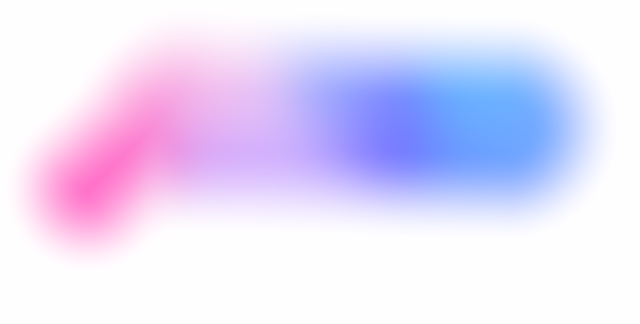
This background is drawn by a WebGL 1 fragment shader. Its source:

```glsl
precision highp float;
// A soft, blurred ribbon of colour on white: a slanted pink arm on the left
// flows through lavender into a broad blue body. Two capsules give the blurred
// coverage; a normalised blend of Gaussian colour stops gives the hue.

uniform vec2 u_resolution;

const float ASPECT = 1.97;            // layout width, in layout heights
const vec3 PAPER = vec3(1.0, 0.998, 1.0);

// Silhouette: end points, radii and blur
const vec2 ARM_LOW = vec2(0.27, 0.415);
const vec2 ARM_HIGH = vec2(0.577, 0.705);
const float ARM_RADIUS = 0.123;
const vec2 BODY_LEFT = vec2(0.59, 0.626);
const vec2 BODY_RIGHT = vec2(1.56, 0.605);
const float BODY_RADIUS = 0.213;
const float JOIN = 0.06;
const float BLUR = 0.148;

// Colour stops
const float STOP_SPREAD = 0.13;
const vec3 HOT_PINK = vec3(1.0, 0.42, 0.78);
const vec3 PINK = vec3(1.0, 0.48, 0.80);
const vec3 ROSE = vec3(0.98, 0.74, 0.90);
const vec3 BLUSH = vec3(0.95, 0.81, 0.97);
const vec3 LAVENDER = vec3(0.79, 0.64, 1.0);
const vec3 LILAC = vec3(0.81, 0.68, 1.0);
const vec3 PERIWINKLE = vec3(0.56, 0.67, 1.0);
const vec3 VIOLET = vec3(0.44, 0.43, 1.0);
const vec3 SKY = vec3(0.40, 0.73, 1.0);
const vec3 AZURE = vec3(0.42, 0.60, 1.0);
const vec3 CORNFLOWER = vec3(0.47, 0.66, 1.0);

// Violet tint on the fading rim of the blue side
const vec3 RIM = vec3(0.66, 0.60, 1.0);
const float RIM_AMOUNT = 0.4;

float capsule(vec2 p, vec2 a, vec2 b, float radius) {
  vec2 axis = b - a;
  float t = clamp(dot(p - a, axis) / dot(axis, axis), 0.0, 1.0);
  return length(p - a - axis * t) - radius;
}

float smoothMin(float a, float b, float k) {
  float h = max(k - abs(a - b), 0.0) / k;
  return min(a, b) - 0.25 * k * h * h;
}

// Colour in rgb, weight in a; sums of stops are divided by the weight
vec4 stop(vec2 p, vec2 centre, vec3 colour) {
  vec2 d = (p - centre) / STOP_SPREAD;
  return vec4(colour, 1.0) * exp(-0.5 * dot(d, d));
}

vec3 colourField(vec2 p) {
  vec4 sum = vec4(BLUSH, 1.0) * 1e-6;
  // Pink arm
  sum += stop(p, vec2(0.295, 0.449), HOT_PINK);
  sum += stop(p, vec2(0.41, 0.59), PINK);
  sum += stop(p, vec2(0.60, 0.756), ROSE);
  // Pale middle
  sum += stop(p, vec2(0.78, 0.72), BLUSH);
  sum += stop(p, vec2(0.69, 0.513), LAVENDER);
  sum += stop(p, vec2(0.95, 0.487), LILAC);
  // Blue body
  sum += stop(p, vec2(1.03, 0.756), PERIWINKLE);
  sum += stop(p, vec2(1.19, 0.564), VIOLET);
  sum += stop(p, vec2(1.47, 0.718), SKY);
  sum += stop(p, vec2(1.47, 0.474), AZURE);
  sum += stop(p, vec2(1.72, 0.615), CORNFLOWER);
  return sum.rgb / sum.a;
}

void main() {
  vec2 p = gl_FragCoord.xy / u_resolution * vec2(ASPECT, 1.0);

  // Blurred silhouette
  float arm = capsule(p, ARM_LOW, ARM_HIGH, ARM_RADIUS);
  float body = capsule(p, BODY_LEFT, BODY_RIGHT, BODY_RADIUS);
  float cover = 1.0 - smoothstep(-BLUR, BLUR, smoothMin(arm, body, JOIN));

  // Hue, with the rim tint only on the blue side
  float blueSide = smoothstep(0.7, 1.1, p.x);
  vec3 colour = mix(colourField(p), RIM, RIM_AMOUNT * (1.0 - cover) * blueSide);

  gl_FragColor = vec4(mix(PAPER, colour, cover), 1.0);
}
```
